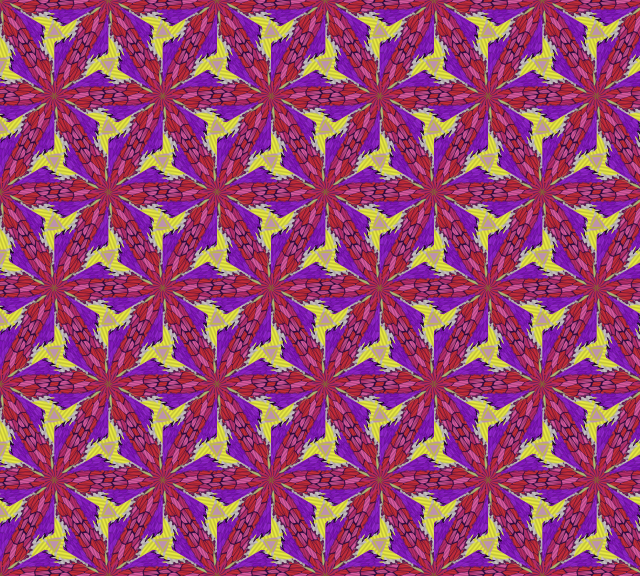
This pattern is drawn by a Shadertoy shader. Its source:

```glsl
const vec2 STAR_STEP = vec2(0.1883, 0.19245); // lattice unit, in canvas heights
const vec2 LATTICE = vec2(1.0, 1.7320508);
const float SECTOR = 1.0471976;
const float SOFT = 0.006;
const int SAMPLES = 3;

const vec3 PURPLE = vec3(0.47, 0.07, 0.68);
const vec3 VIOLET = vec3(0.60, 0.20, 0.82);
const vec3 MAGENTA = vec3(0.70, 0.17, 0.41);
const vec3 RED = vec3(0.75, 0.17, 0.23);
const vec3 PINK = vec3(0.83, 0.34, 0.61);
const vec3 PLUM = vec3(0.40, 0.13, 0.34);
const vec3 INK = vec3(0.17, 0.04, 0.24);
const vec3 PALE = vec3(0.73, 0.70, 0.71);
const vec3 YELLOW = vec3(0.88, 0.88, 0.25);
const vec3 SAGE = vec3(0.66, 0.73, 0.45);

vec2 hash2(vec2 p) {
    return fract(sin(vec2(dot(p, vec2(127.1, 311.7)), dot(p, vec2(269.5, 183.3)))) * 4375.85);
}

vec3 layer(vec3 below, vec3 above, float inside) {
    return mix(below, above, smoothstep(-SOFT, SOFT, inside));
}

// Cellular noise, symmetric under a half turn: x = gap to border, y = cell value
vec2 cells(vec2 p) {
    vec2 base = floor(p + 0.5);
    float near = 9.0, next = 9.0, value = 0.0;
    for (int j = -1; j <= 1; j++)
    for (int i = -1; i <= 1; i++) {
        vec2 id = base + vec2(i, j);
        float side = sign(id.x + 0.01 * id.y);
        vec2 rnd = hash2(id * side + 0.3);
        float d = length(id + side * (rnd - 0.5) * 0.85 - p);
        if (d < near) {
            next = near;
            near = d;
            value = fract(rnd.x * 7.0 + rnd.y * 3.0);
        } else next = min(next, d);
    }
    return vec2(next - near, value);
}

// Offset from the nearest star, turned into the sector around +x
vec2 foldToPetal(vec2 p) {
    vec2 a = mod(p + 0.5 * LATTICE, LATTICE) - 0.5 * LATTICE;
    vec2 b = mod(p, LATTICE) - 0.5 * LATTICE;
    vec2 q = dot(a, a) < dot(b, b) ? a : b;
    float turn = floor(atan(q.y, q.x) / SECTOR + 0.5) * SECTOR;
    float c = cos(turn), s = sin(turn);
    return vec2(c * q.x + s * q.y, c * q.y - s * q.x);
}

// Pale ground with a three-armed yellow figure at each triangle centre
vec3 ground(vec2 p) {
    vec2 axis = vec2(0.8660254, p.y > 0.0 ? 0.5 : -0.5);
    float along = 0.57735 - dot(p, axis);
    float across = axis.x * p.y - axis.y * p.x;
    float r = length(vec2(along, across));
    float streak = sin(across * 150.0 + 4.0 * sin(along * 25.0));
    vec3 color = PALE + 0.06 * streak * vec3(1.0, 0.8, 1.0);
    color = layer(color, vec3(0.74, 0.57, 0.68), 0.075 - r);
    color = layer(color, YELLOW * 0.85, 0.007 - abs(along - 0.034));
    float bend = 0.035 * sin(along * 15.0 - 0.5);
    float width = 0.046 * (1.0 - smoothstep(0.10, 0.30, along));
    float arm = min(width - abs(across - bend) - 0.004, along - 0.058);
    float rim = 0.014 - abs(along - 0.068 - 0.2 * across);
    vec3 paint = YELLOW * (0.96 + 0.09 * sin(across * 190.0 + along * 70.0));
    return layer(color, paint, max(arm, rim));
}

// Leaf-shaped mosaic running from star to star
vec3 mosaic(vec2 m) {
    float taper = 1.0 - 2.5 * m.x * m.x;
    vec2 cell = cells(vec2(m.x * 8.5, (m.y - 0.09 * m.x) / taper * 23.0));
    float v = cell.y;
    vec3 color = v < 0.34 ? RED : v < 0.70 ? MAGENTA : v < 0.88 ? PLUM : PINK;
    float heart = 1.0 - smoothstep(0.10, 0.20, length(m * vec2(1.0, 2.5)));
    color = mix(color, PINK * (0.75 + 0.3 * v), heart * step(0.4, v));
    color *= 0.94 + 0.12 * sin(m.y * 260.0 + m.x * 40.0 + v * 6.0);
    return mix(INK, color, smoothstep(0.06, 0.20, cell.x + 0.06 * (1.0 - heart)));
}

vec3 pattern(vec2 p) {
    vec2 m = p - vec2(0.5, 0.0);
    float t = p.y > 0.0 ? p.x : 1.0 - p.x;
    float a = abs(p.y);
    float r = length(p), angle = atan(p.y, p.x);
    vec3 color = ground(p);

    // Purple plume with ragged tips and dark gaps behind them
    float tips = 0.67 - 1.15 * a - t + 0.026 * sin(a * 165.0 + t * 18.0) + 0.012 * sin(a * 310.0 - t * 30.0);
    float gaps = 0.028 * sin(a * 48.0 + t * 25.0);
    color = layer(color, INK * 0.6, tips + gaps);
    vec2 barb = cells(vec2(m.x * 12.0 + m.y * 8.0, m.y * 48.0 - m.x * 14.0));
    vec3 plume = mix(PURPLE, VIOLET, 0.65 * barb.y * barb.y);
    plume *= 0.82 + 0.22 * smoothstep(0.0, 0.3, barb.x);
    color = layer(color, plume, tips);

    // Dark feathers on the pale side, then the petal core
    float core = min(0.32 * t + 0.01, 0.085 + 0.04 * smoothstep(0.5, 0.72, t));
    core = min(core, 0.47 * (1.0 - t));
    float fringe = sin(t * 95.0 + a * 110.0) + 0.5 * sin(t * 170.0 - a * 60.0);
    float outer = smoothstep(0.5, 0.65, t);
    color = layer(color, mix(INK, PLUM, 0.7), core + outer * (0.012 + 0.016 * fringe) - a);
    color = layer(color, mosaic(m), core + 0.006 * fringe - 0.004 - a);

    // Star: pale slivers, crimson rays and a small olive heart
    float sliver = 0.011 * (1.0 - smoothstep(0.14, 0.26, r)) - abs(angle + 0.39) * r;
    color = layer(color, SAGE, min(sliver, r - 0.09));
    float rays = cos(angle * 18.0 + 1.5 * sin(r * 45.0));
    vec3 crimson = mix(PLUM, mix(RED, MAGENTA, 0.5 + 0.5 * cos(angle * 12.0)), smoothstep(-0.8, 0.1, rays));
    color = layer(color, crimson, 0.115 + 0.035 * cos(angle * 12.0) + 0.015 * rays - r);
    return layer(color, vec3(0.50, 0.42, 0.20), 0.018 + 0.018 * cos(angle * 6.0) - r);
}

void mainImage(out vec4 fragColor, in vec2 fragCoord) {
    vec3 sum = vec3(0.0);
    for (int j = 0; j < SAMPLES; j++)
    for (int i = 0; i < SAMPLES; i++) {
        vec2 shift = (vec2(i, j) + 0.5) / float(SAMPLES) - 0.5;
        vec2 canvas = (fragCoord + shift) / iResolution.y;
        sum += pattern(foldToPetal(canvas / STAR_STEP));
    }
    fragColor = vec4(sum / float(SAMPLES * SAMPLES), 1.0);
}
```
